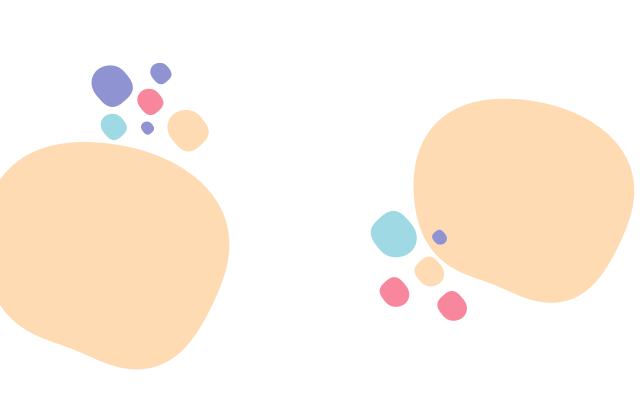
Write a WebGL 2 fragment shader that draws this background.

```glsl
#version 300 es
precision highp float;
// Flat pastel pebbles on white: two large peach ones and two clusters of small ones.
// Each outline is a circle whose radius is bent by five angular harmonics;
// clusters are looped over as (x, y, radius, colour) in percent of canvas width.

#define PAPER vec3(1.0)
#define PEACH vec3(1.0, 0.859, 0.706)
#define TEAL vec3(0.62, 0.851, 0.894)
#define PINK vec3(0.973, 0.525, 0.612)
#define VIOLET vec3(0.565, 0.576, 0.82)
#define EDGE_PIXELS 1.0

uniform vec2 u_resolution;
out vec4 fragColor;

// Cosine and sine weights of harmonics 1 to 5
const vec2 BOULDER[5] = vec2[5](
  vec2(-0.0034, 0.0411), vec2(0.0512, -0.0521), vec2(-0.0136, 0.0221),
  vec2(-0.0114, 0.0286), vec2(0.0150, 0.0028));
const vec2 PEBBLE[5] = vec2[5](
  vec2(0.0090, -0.0218), vec2(-0.0079, -0.0575), vec2(-0.0153, -0.0211),
  vec2(0.0274, -0.0122), vec2(-0.0061, 0.0106));

// Colour index: 0 peach, 1 teal, 2 pink, 3 violet
const vec4 UPPER[6] = vec4[6](
  vec4(17.51, 51.56, 3.13, 3), vec4(25.13, 53.52, 1.61, 3),
  vec4(23.48, 49.09, 1.98, 2), vec4(17.77, 45.18, 1.98, 1),
  vec4(23.05, 44.99, 0.99, 3), vec4(29.36, 44.60, 3.13, 0));
const vec4 LOWER[5] = vec4[5](
  vec4(61.55, 28.39, 3.49, 1), vec4(68.68, 27.93, 1.12, 3),
  vec4(67.10, 22.56, 2.24, 0), vec4(61.65, 19.36, 2.24, 2),
  vec4(70.66, 17.19, 2.24, 2));

vec3 palette(float index) {
  if (index < 0.5) return PEACH;
  if (index < 1.5) return TEAL;
  return index < 2.5 ? PINK : VIOLET;
}

// Approximate signed distance to a circle bent by harmonics
float blobDistance(vec2 p, float radius, vec2 harmonics[5]) {
  float angle = atan(p.y, p.x + 1e-6);
  float bend = 1.0;
  for (int i = 0; i < 5; i++) {
    float a = float(i + 1) * angle;
    bend += dot(harmonics[i], vec2(cos(a), sin(a)));
  }
  return length(p) - radius * bend;
}

void main() {
  float pixel = 100.0 / u_resolution.x;
  vec2 p = gl_FragCoord.xy * pixel;
  float soft = EDGE_PIXELS * pixel;

  // Large shapes
  float large = min(blobDistance(p - vec2(16.67, 25.0), 18.36, BOULDER),
                    blobDistance(p - vec2(81.9, 33.59), 16.48, BOULDER));
  vec3 color = mix(PAPER, PEACH, clamp(0.5 - large / soft, 0.0, 1.0));

  // Upper cluster, turned by half a circle
  for (int i = 0; i < 6; i++) {
    float d = blobDistance(UPPER[i].xy - p, UPPER[i].z, PEBBLE);
    color = mix(color, palette(UPPER[i].w), clamp(0.5 - d / soft, 0.0, 1.0));
  }

  // Lower cluster
  for (int i = 0; i < 5; i++) {
    float d = blobDistance(p - LOWER[i].xy, LOWER[i].z, PEBBLE);
    color = mix(color, palette(LOWER[i].w), clamp(0.5 - d / soft, 0.0, 1.0));
  }

  fragColor = vec4(color, 1.0);
}
```
